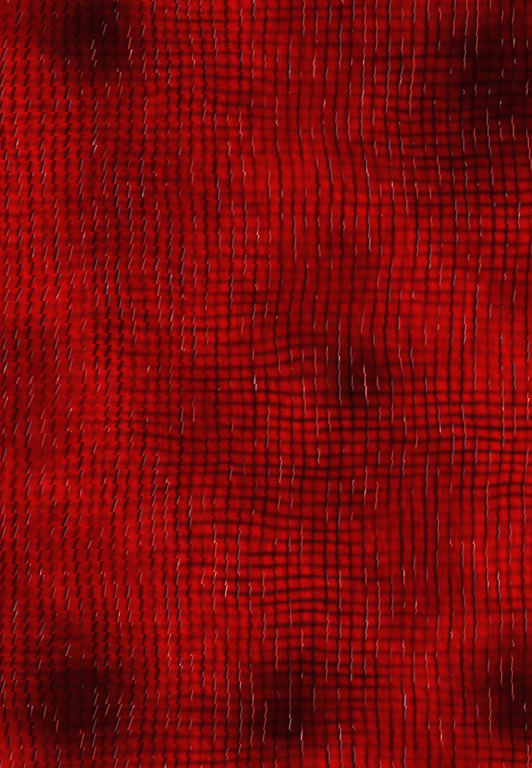
Reproduce this pattern procedurally as a WebGL 2 fragment shader.

```glsl
#version 300 es
precision highp float;

uniform vec2 u_resolution;
out vec4 fragColor;

const vec2 REPEATS = vec2(43.0, 62.0);
const vec3 BRIGHT_RED = vec3(0.74, 0.040, 0.038);
const vec3 DEEP_RED = vec3(0.56, 0.028, 0.030);
const vec3 GROOVE_BLACK = vec3(0.13, 0.020, 0.030);
const vec3 GLINT_ROSE = vec3(0.80, 0.27, 0.27);
const vec3 GLINT_GREY = vec3(0.55, 0.30, 0.34);

float hash(vec2 p) {
    vec3 q = fract(vec3(p.xyx) * 0.1031);
    q += dot(q, q.yzx + 33.33);
    return fract((q.x + q.y) * q.z);
}

float noise(vec2 p) {
    vec2 cell = floor(p);
    vec2 t = fract(p);
    t = t * t * (3.0 - 2.0 * t);
    return mix(mix(hash(cell), hash(cell + vec2(1.0, 0.0)), t.x),
               mix(hash(cell + vec2(0.0, 1.0)), hash(cell + vec2(1.0)), t.x), t.y);
}

float fbm(vec2 p) {
    float sum = 0.0;
    float amplitude = 0.5;
    for (int octave = 0; octave < 4; octave++) {
        sum += amplitude * noise(p);
        p = p * 2.03 + 17.0;
        amplitude *= 0.5;
    }
    return sum / 0.9375;
}

// Smooth-edged stroke around zero
float stroke(float offset, float halfWidth, float blur) {
    return 1.0 - smoothstep(halfWidth - blur, halfWidth + blur, abs(offset));
}

// Grid coordinates with hand-made drift
vec2 wovenGrid(vec2 uv) {
    vec2 drift = vec2(fbm(uv * vec2(4.0, 7.0)), fbm(uv * vec2(5.0, 9.0) + 40.0)) - 0.5;
    return uv * REPEATS + drift * vec2(1.3, 1.5);
}

// Soft dark smudges: centre in xy, radius in z
float smudges(vec2 uv, float aspect) {
    vec3 spots[6] = vec3[6](
        vec3(0.67, 0.51, 0.07), vec3(0.94, 0.90, 0.17), vec3(0.98, 0.09, 0.10),
        vec3(0.14, 0.09, 0.13), vec3(0.18, 0.95, 0.10), vec3(0.52, 0.07, 0.09));
    float shade = 0.0;
    for (int i = 0; i < 6; i++) {
        vec2 d = (uv - spots[i].xy) * vec2(1.0, aspect) / spots[i].z;
        shade = max(shade, exp(-dot(d, d)));
    }
    return shade * (0.45 + 0.75 * fbm(uv * vec2(18.0, 34.0)));
}

// Broad, uneven shadow between rows
float rowShadow(vec2 grid, vec2 uv) {
    float row = floor(grid.y);
    float offset = fract(grid.y) - 0.5 + 0.2 * (hash(vec2(row, 5.0)) - 0.5);
    float patchy = smoothstep(0.28, 0.68, fbm(uv * vec2(5.0, 7.0) + 9.0));
    float along = noise(vec2(uv.x * 16.0, row * 7.0));
    float strength = mix(0.25, 0.75, patchy) * mix(0.55, 1.15, along);
    strength *= mix(0.65, 1.1, smoothstep(0.1, 0.6, uv.x));
    return strength * exp(-offset * offset * 22.0);
}

void main() {
    vec2 uv = gl_FragCoord.xy / u_resolution;
    float aspect = u_resolution.y / u_resolution.x;
    float pixel = REPEATS.x / u_resolution.x;
    vec2 grid = wovenGrid(uv);

    // Red ground with fine vertical brush grain
    float cloud = fbm(uv * vec2(5.0, 8.0) + 70.0);
    float grain = noise(uv * vec2(150.0, 70.0));
    vec3 color = mix(DEEP_RED, BRIGHT_RED, smoothstep(0.25, 0.65, cloud));
    color *= 0.88 + 0.24 * grain;

    // Vertical cords lean within every row, most on the left
    float column = floor(grid.x);
    float twist = (fract(grid.y) - 0.5) * mix(0.32, 0.1, smoothstep(0.1, 0.6, uv.x));
    float cord = fract(grid.x) - 0.5 + 0.16 * (hash(vec2(column, 2.0)) - 0.5) - twist;
    float wear = noise(vec2(column * 5.0, uv.y * 22.0));
    float coverage = noise(vec2(column * 3.0 + 80.0, uv.y * 7.0));
    float cordSoft = exp(-cord * cord * 24.0) * mix(0.18, 0.5, coverage);
    float cordCore = stroke(cord, 0.09, 0.05 + 0.5 * pixel);
    cordCore *= mix(0.1, 0.85, smoothstep(0.25, 0.75, wear));

    // Shadows deepen where cords and rows cross
    float rows = rowShadow(grid, uv);
    float shadow = 1.0 - (1.0 - 0.75 * rows) * (1.0 - cordSoft);
    color = mix(color, GROOVE_BLACK, clamp(shadow, 0.0, 0.92));
    color = mix(color, GROOVE_BLACK, cordCore * 0.65);
    color = mix(color, GROOVE_BLACK * 0.7, clamp(smudges(uv, aspect), 0.0, 0.75));

    // Broken highlights along raised cord edges
    float flicker = noise(vec2(column * 11.0 + 30.0, uv.y * 52.0));
    float region = fbm(uv * vec2(7.0, 6.0) + 120.0);
    float glintMask = smoothstep(0.55, 0.85, flicker + 0.7 * (region - 0.45));
    float glintLine = stroke(cord - 0.14, 0.055, 0.03 + 0.5 * pixel);
    vec3 glintColor = mix(GLINT_ROSE, GLINT_GREY, smoothstep(0.45, 0.7, wear));
    color = mix(color, glintColor, glintLine * glintMask * 0.8);

    // Rare bright flecks
    float fleck = smoothstep(0.86, 0.97, noise(vec2(column * 17.0, uv.y * 75.0)));
    color += vec3(0.25, 0.28, 0.28) * fleck * glintLine;

    fragColor = vec4(clamp(color, 0.0, 1.0), 1.0);
}
```
